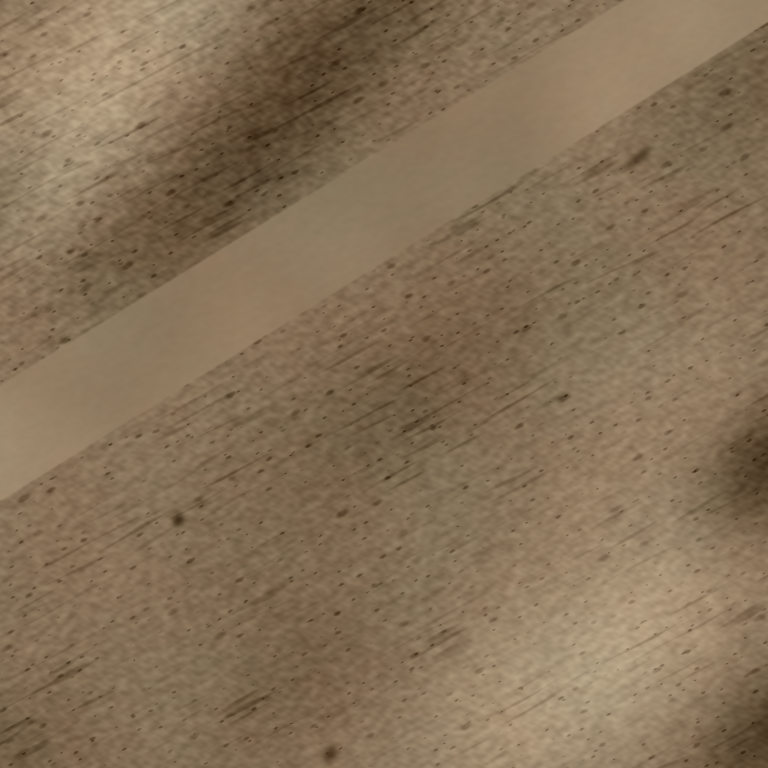
Write a three.js fragment shader that draws this texture.

```glsl
// Weathered tan surface with slanted grain, dark flecks and a smooth pale diagonal band.
#define BASE_COLOR vec3(0.51, 0.43, 0.33)
#define TONE_STEP vec3(0.145, 0.143, 0.132)
#define GRAIN_ANGLE 0.49
#define GLOW_ANGLE 0.75
#define BAND_TOP vec2(0.498, 0.617)
#define BAND_BOTTOM vec2(0.347, 0.624)
#define EDGE_SOFTNESS 0.0025
#define GRAIN_STRENGTH 0.85
#define SCRATCH_STRENGTH 0.7
#define FLECK_STRENGTH 1.0

varying vec2 vUv;

vec2 rotate(vec2 p, float angle) {
  float c = cos(angle), s = sin(angle);
  return vec2(c * p.x + s * p.y, c * p.y - s * p.x);
}

vec2 hash2(vec2 p) {
  vec3 q = fract(p.xyx * vec3(0.1031, 0.1030, 0.0973));
  q += dot(q, q.yzx + 33.33);
  return fract((q.xx + q.yz) * q.zy);
}

float corner(vec2 cell, vec2 offset) {
  float a = 6.28318 * hash2(cell).x;
  return dot(vec2(cos(a), sin(a)), offset);
}

float gradientNoise(vec2 p) {
  vec2 i = floor(p), f = fract(p);
  vec2 u = f * f * f * (f * (f * 6.0 - 15.0) + 10.0);
  vec2 e = vec2(1.0, 0.0);
  return mix(mix(corner(i, f), corner(i + e, f - e), u.x),
             mix(corner(i + e.yx, f - e.yx), corner(i + e.xx, f - e.xx), u.x), u.y);
}

// Soft elliptical spot, its long axis tilted along the light
float glow(vec2 p, vec2 center, vec2 radii) {
  vec2 d = rotate(p - center, GLOW_ANGLE) / radii;
  return exp(-dot(d, d));
}

// Broad light and shadow
float shading(vec2 p) {
  float t = 0.02;
  t += 1.15 * glow(p, vec2(0.15, 0.92), vec2(0.24, 0.11));
  t += 0.45 * glow(p, vec2(0.06, 0.76), vec2(0.12, 0.06));
  t -= 1.10 * glow(p, vec2(0.42, 0.92), vec2(0.20, 0.09));
  t -= 0.75 * glow(p, vec2(0.25, 0.74), vec2(0.20, 0.08));
  t -= 0.65 * glow(p, vec2(-0.02, 0.74), vec2(0.12, 0.05));
  t -= 0.65 * glow(p, vec2(0.50, 0.47), vec2(0.20, 0.10));
  t += 0.35 * glow(p, vec2(0.85, 0.48), vec2(0.18, 0.09));
  t -= 1.70 * glow(p, vec2(1.01, 0.40), vec2(0.11, 0.065));
  t += 1.05 * glow(p, vec2(0.82, 0.17), vec2(0.21, 0.14));
  t += 0.50 * glow(p, vec2(0.64, 0.04), vec2(0.15, 0.11));
  t -= 1.50 * glow(p, vec2(1.00, 0.04), vec2(0.12, 0.07));
  t -= 0.40 * glow(p, vec2(0.40, 0.12), vec2(0.17, 0.08));
  t -= 0.60 * glow(p, vec2(0.01, 0.01), vec2(0.14, 0.09));
  t -= 0.50 * glow(p, vec2(0.99, 0.88), vec2(0.16, 0.09));
  return t + 0.25 * gradientNoise(rotate(p, GLOW_ANGLE) * vec2(4.0, 8.0));
}

float bandTone(vec2 p) {
  float t = 0.38 + 0.35 * gradientNoise(p * 7.0 + 3.0);
  t += 0.42 * glow(p, vec2(0.01, 0.41), vec2(0.13, 0.10));
  t += 0.30 * glow(p, vec2(0.88, 0.95), vec2(0.18, 0.15));
  t -= 0.20 * glow(p, vec2(0.57, 0.79), vec2(0.17, 0.12));
  t -= 0.22 * glow(p, vec2(0.11, 0.50), vec2(0.09, 0.06));
  return t;
}

// Small dark dashes, one candidate in each jittered cell
float flecks(vec2 g) {
  float total = 0.0;
  for (int k = 0; k < 3; k++) {
    float scale = 19.0 + 15.0 * float(k);
    vec2 q = g * scale + 7.3 * float(k);
    vec2 cell = floor(q), r = hash2(cell + 51.0);
    vec2 d = fract(q) - 0.3 - 0.4 * hash2(cell + 9.0);
    d.y += 0.03 * gradientNoise(q * 6.0);
    float size = mix(0.07, 0.14, r.y);
    float dash = 1.0 - smoothstep(0.3, 1.2, length(d / vec2(size * 1.5, size * 0.7)));
    total += dash * smoothstep(0.45, 1.0, r.x);
  }
  return total;
}

void main() {
  vec2 p = vUv, g = rotate(p, GRAIN_ANGLE);
  float top = BAND_TOP.x + BAND_TOP.y * p.x - p.y;
  float bottom = p.y - BAND_BOTTOM.x - BAND_BOTTOM.y * p.x;
  float band = smoothstep(-EDGE_SOFTNESS, EDGE_SOFTNESS, min(top, bottom));
  float upper = smoothstep(0.0, 0.1, -top);

  // Fine mottling and long broken scratches
  float grain = 0.55 * gradientNoise(g * vec2(55.0, 115.0))
              + 0.40 * gradientNoise(rotate(p, -0.35) * vec2(85.0, 160.0))
              + 0.25 * gradientNoise(g * vec2(22.0, 60.0) + 8.0);
  float patches = smoothstep(-0.1, 0.35, gradientNoise(g * vec2(5.0, 13.0) + 4.0));
  float scratch = smoothstep(0.12, 0.5, gradientNoise(g * vec2(11.0, 130.0)));
  float rough = GRAIN_STRENGTH * grain * (1.0 + 0.25 * upper);
  rough -= SCRATCH_STRENGTH * scratch * (0.2 + 0.8 * max(patches, 0.6 * upper));
  rough -= FLECK_STRENGTH * flecks(g);

  // Heavier pits
  rough -= 2.0 * glow(p, vec2(0.232, 0.323), vec2(0.009, 0.007));
  rough -= 1.4 * glow(p, vec2(0.832, 0.794), vec2(0.019, 0.007));
  rough -= 1.5 * glow(p, vec2(0.430, 0.017), vec2(0.012, 0.008));

  float tone = mix(shading(p) + rough + 0.08, bandTone(p) + 0.14 * grain, band);
  float warmth = gradientNoise(p * 6.0 + 17.0) + 0.4 * gradientNoise(g * vec2(25.0, 50.0));
  vec3 color = BASE_COLOR + TONE_STEP * clamp(tone, -2.1, 1.6);
  color += vec3(0.018, -0.006, -0.008) * warmth;
  gl_FragColor = vec4(color, 1.0);
}
```
